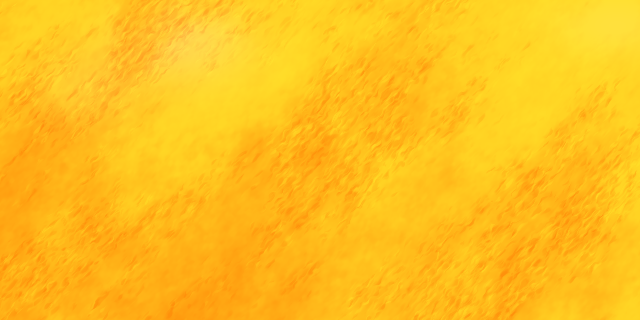
Write a WebGL 1 fragment shader that draws this background.

```glsl
precision highp float;

uniform vec2 u_resolution;

vec2 hash2(vec2 cell) {
    vec2 k = vec2(dot(cell, vec2(127.1, 311.7)), dot(cell, vec2(269.5, 183.3)));
    return fract(sin(k) * 43758.55);
}

// Cellular noise with blended cell values, centred on zero
float softCells(vec2 p) {
    vec2 base = floor(p);
    float total = 0.0;
    float weights = 0.0;
    for (int j = -1; j <= 1; j++) {
        for (int i = -1; i <= 1; i++) {
            vec2 cell = base + vec2(float(i), float(j));
            vec2 toSite = cell + 0.15 + 0.7 * hash2(cell) - p;
            float weight = exp(-5.0 * dot(toSite, toSite));
            total += weight * hash2(cell + 37.0).x;
            weights += weight;
        }
    }
    return total / weights - 0.5;
}

float clouds(vec2 p) {
    float total = 0.0;
    float amplitude = 1.0;
    for (int octave = 0; octave < 5; octave++) {
        total += amplitude * softCells(p);
        p = mat2(0.9, 0.44, -0.44, 0.9) * p * 2.1 + 13.7;
        amplitude *= 0.58;
    }
    return total;
}

// Crisp dashes, one per cell; cover sets how many cells are filled
float flecks(vec2 p, float cover) {
    p += 0.16 * sin(p.yx * vec2(1.7, 4.3) + 1.3 * sin(p));
    vec2 base = floor(p);
    float mark = 0.0;
    for (int j = -1; j <= 1; j++) {
        for (int i = -1; i <= 1; i++) {
            vec2 cell = base + vec2(float(i), float(j));
            vec2 traits = hash2(cell + 71.0);
            float reach = length(cell + 0.15 + 0.7 * hash2(cell) - p);
            float strength = smoothstep(0.0, 0.3, cover - traits.x);
            float radius = 0.4 + 0.4 * traits.y;
            mark = max(mark, strength * (1.0 - smoothstep(0.4 * radius, radius, reach)));
        }
    }
    return mark;
}

float glow(vec2 p, vec2 centre, vec2 size) {
    vec2 d = (p - centre) / size;
    return exp(-dot(d, d));
}

void main() {
    vec2 p = gl_FragCoord.xy / u_resolution.y;

    // Coordinates along and across the brush direction
    vec2 s = vec2(dot(p, vec2(0.66, 0.75)), dot(p, vec2(0.75, -0.66)));
    s.y += 0.004 * sin(s.x * 9.0 + 4.0 * s.y);

    // Broad light, diagonal bands and mottled clouds
    float band = cos(9.2 * (s.y - 0.435));
    float cloud = clouds(s * vec2(3.4, 5.5) + 4.0);
    float grain = softCells(s * vec2(30.0, 46.0));
    float fineGrain = softCells(s * vec2(58.0, 92.0) + 17.0);
    float tone = 0.768 + 0.04 * (p.x - 1.0) + 0.11 * (p.y - 0.5);
    tone += 0.105 * cloud - 0.028 * band + 0.035 * grain + 0.028 * fineGrain;

    // Dark and light brush flecks gathered in patches, with ragged outlines
    vec2 ragged = s + vec2(0.02 * grain, 0.008 * fineGrain);
    float patches = clouds(s * vec2(2.2, 8.0) + 21.0);
    float cover = clamp(0.27 + 0.9 * patches + 0.13 * band - 0.08 * (p.x - 1.0), 0.06, 0.7);
    tone -= 0.035 * flecks(ragged * vec2(8.0, 60.0), cover);
    tone -= 0.065 * flecks(ragged * vec2(24.0, 85.0) + 9.0, cover);
    tone -= 0.045 * flecks(ragged * vec2(40.0, 120.0) + 51.0, cover * 0.8);
    tone += 0.055 * flecks(ragged * vec2(28.0, 120.0) + 33.0, cover * 0.7);

    // Pale hazy highlights
    float haze = glow(p, vec2(0.58, 0.87), vec2(0.2, 0.13));
    haze += 0.5 * glow(p, vec2(1.93, 0.92), vec2(0.2, 0.1));
    haze *= clamp(0.85 + cloud, 0.3, 1.2);
    float blush = glow(p, vec2(0.27, 0.73), vec2(0.17, 0.13));

    // Ease the brightest tones into a ceiling
    tone += 0.04 * haze;
    tone -= 0.55 * max(tone - 0.825, 0.0);
    tone = clamp(tone, 0.57, 0.88);
    float blue = 0.11 + 0.36 * (tone - 0.75) + 0.13 * haze + 0.06 * blush;
    gl_FragColor = vec4(1.0, tone, blue, 1.0);
}
```
